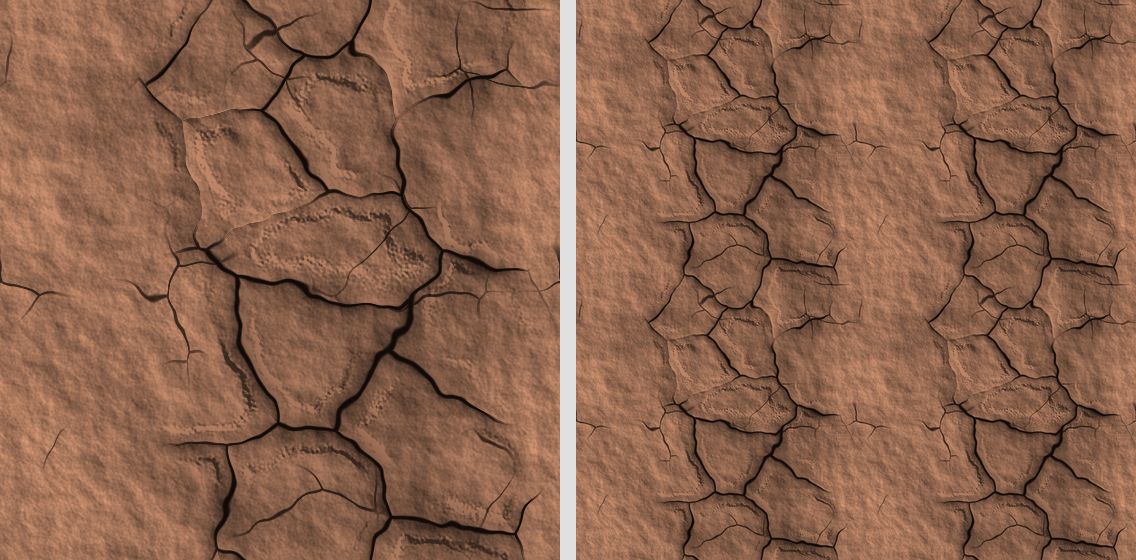
Left: one tile. Right: repeated 2 by 2.
This texture is drawn by a three.js fragment shader. Its source:

```glsl
// Draws a tiling bed of dry brown clay, split into rough plates by dark cracks.
varying vec2 vUv;

const float TAU = 6.2831853;
const vec3 CLAY = vec3(0.575, 0.405, 0.312);
const vec3 CRACK_SHADOW = vec3(0.07, 0.04, 0.028);
const vec2 LIGHT_SIDE = vec2(0.78, 0.62);

vec2 hash2(vec2 cell, float seed) {
  vec3 q = fract((cell.xyx + seed) * vec3(0.1031, 0.1030, 0.0973));
  q += dot(q, q.yzx + 33.33);
  return fract((q.xx + q.yz) * q.zy);
}

// Gradient noise, wrapped after "count" cells
float corner(vec2 cell, vec2 offset, vec2 f, float count, float seed) {
  vec2 gradient = hash2(mod(cell + offset, count), seed) * 2.0 - 1.0;
  return dot(gradient, f - offset);
}

float noise(vec2 uv, float count, float seed) {
  vec2 cell = floor(uv * count);
  vec2 f = fract(uv * count);
  vec2 s = f * f * f * (f * (f * 6.0 - 15.0) + 10.0);
  float low = mix(corner(cell, vec2(0.0, 0.0), f, count, seed),
                  corner(cell, vec2(1.0, 0.0), f, count, seed), s.x);
  float high = mix(corner(cell, vec2(0.0, 1.0), f, count, seed),
                   corner(cell, vec2(1.0, 1.0), f, count, seed), s.x);
  return mix(low, high, s.y) * 1.4;
}

float fbm(vec2 uv, float count, float seed) {
  float sum = 0.0;
  float amplitude = 1.0;
  for (int i = 0; i < 4; i++) {
    sum += amplitude * noise(uv, count, seed + float(i) * 7.0);
    amplitude *= 0.5;
    count *= 2.0;
  }
  return sum;
}

// Distance to the nearest border of wrapped Voronoi cells, in canvas units
vec2 toSite(vec2 cell, vec2 offset, vec2 f, float count, float seed) {
  return offset + 0.08 + 0.84 * hash2(mod(cell + offset, count), seed) - f;
}

float borderDistance(vec2 uv, float count, float seed) {
  vec2 cell = floor(uv * count);
  vec2 f = fract(uv * count);
  vec2 nearest = vec2(8.0);
  for (int y = -1; y <= 1; y++) {
    for (int x = -1; x <= 1; x++) {
      vec2 site = toSite(cell, vec2(float(x), float(y)), f, count, seed);
      if (dot(site, site) < dot(nearest, nearest)) nearest = site;
    }
  }
  float border = 8.0;
  for (int y = -2; y <= 2; y++) {
    for (int x = -2; x <= 2; x++) {
      vec2 site = toSite(cell, vec2(float(x), float(y)), f, count, seed);
      vec2 apart = site - nearest;
      if (dot(apart, apart) > 0.0001)
        border = min(border, dot(0.5 * (site + nearest), normalize(apart)));
    }
  }
  return border / count;
}

vec2 warp(vec2 uv) {
  return uv + 0.05 * vec2(fbm(uv, 4.0, 3.0), fbm(uv, 4.0, 41.0));
}

// 0 on the smooth ground at the left, 1 where the clay has split
float dryness(vec2 uv) {
  float across = 0.5 - 0.5 * cos(TAU * (uv.x - 0.12));
  return smoothstep(0.15, 0.55, across + 0.4 * noise(uv, 3.0, 12.0));
}

// Relief: rolling ground, grain, slumped plate rims and gritty ledges
float relief(vec2 uv, float border, float dry) {
  float ledgeLine = 0.036 + 0.03 * noise(uv, 5.0, 23.0) + 0.009 * fbm(uv, 20.0, 29.0);
  float fromLedge = border - ledgeLine;
  float ledgeShare = dry * smoothstep(-0.25, 0.25, noise(uv, 6.0, 52.0));
  float grit = exp(-fromLedge * fromLedge / 0.00015) * ledgeShare;
  float height = 0.014 * fbm(uv, 3.0, 61.0) + 0.0024 * fbm(uv, 22.0, 73.0);
  height += 0.0055 * ledgeShare * smoothstep(-0.008, 0.008, fromLedge);
  height += 0.0016 * grit * noise(uv, 150.0, 84.0);
  return height - 0.005 * dry * exp(-border / 0.012);
}

float reliefAt(vec2 uv) {
  return relief(uv, borderDistance(warp(uv), 4.0, 5.0), dryness(uv));
}

float crackLine(float border, float halfWidth) {
  return 1.0 - smoothstep(0.35 * halfWidth, 1.3 * halfWidth, border);
}

void main() {
  vec2 uv = vUv;
  vec2 bent = warp(uv);
  float border = borderDistance(bent, 4.0, 5.0);
  float dry = dryness(uv);

  // Side light on the slopes
  float stepSize = 0.0015;
  float here = relief(uv, border, dry);
  vec2 slope = vec2(reliefAt(uv + vec2(stepSize, 0.0)) - here,
                    reliefAt(uv + vec2(0.0, stepSize)) - here) / stepSize;
  float light = clamp(1.0 + 1.05 * dot(slope, LIGHT_SIDE), 0.45, 1.3);

  // Broad tone and the soft shade around open cracks
  float opening = dry * clamp(0.5 + 1.1 * noise(uv, 4.0, 95.0), 0.0, 1.0);
  float tone = mix(1.08, 0.96, dry) + 0.12 * noise(uv, 3.0, 107.0);
  float shade = 1.0 - 0.55 * opening * exp(-border / 0.026);
  vec3 color = CLAY * tone * light * shade;

  // Wide cracks between plates, and hairlines that fade in and out
  float wide = crackLine(border, 0.0018 + 0.0042 * opening) * smoothstep(0.02, 0.35, opening);
  float hairMask = smoothstep(0.02, 0.35, noise(uv, 5.0, 118.0) + 0.15 * dry - 0.1);
  float hair = crackLine(borderDistance(bent, 6.0, 131.0), 0.0024) * hairMask;
  color = mix(color, CRACK_SHADOW, max(wide, 0.75 * hair));
  gl_FragColor = vec4(color, 1.0);
}
```
